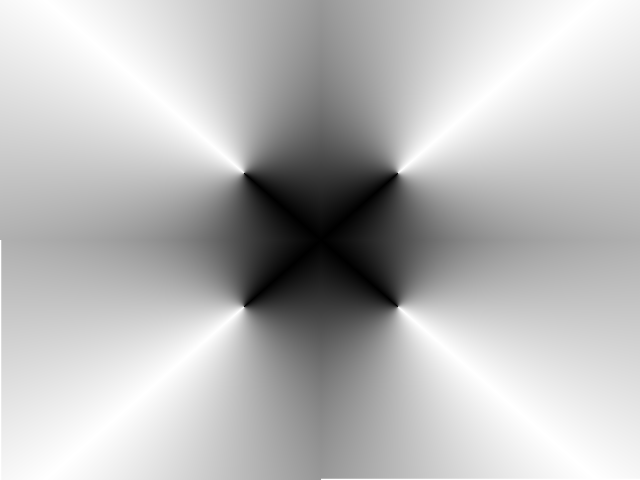
Give the GLSL for this background, as a WebGL 1 fragment shader.

```glsl
precision highp float;
// Four mirrored conic gradients: white rays outside, a black cross within.

uniform vec2 u_resolution;

// Antialiased coverage of the region where the signed distance is positive.
float coverage(float signedDistance) {
    return clamp(signedDistance * u_resolution.y + 0.5, 0.0, 1.0);
}

// Grey level falling linearly with the angle away from the axis direction.
float conicGradient(vec2 offset, vec2 axis) {
    float across = abs(axis.x * offset.y - axis.y * offset.x);
    float along = dot(axis, offset);
    return 1.0 - atan(across, along + 1e-7) / 3.14159265;
}

void main() {
    // Canvas heights, from the lower left and from the centre
    vec2 corner = gl_FragCoord.xy / u_resolution.y;
    vec2 centred = corner - 0.5 * u_resolution / u_resolution.y - vec2(0.0022, 0.0);

    // One cone apex per quadrant, its axis on the line through the centre
    vec2 apex = vec2(0.160, 0.139);
    float grey = conicGradient(abs(centred) - apex, normalize(apex));

    // Hairline white seams: lower left side and right half of the base
    float leftSeam = coverage(0.0026 - corner.x) * coverage(-centred.y);
    float baseSeam = coverage(0.0026 - corner.y) * coverage(centred.x);
    grey = mix(grey, 1.0, max(leftSeam, baseSeam));

    gl_FragColor = vec4(vec3(grey), 1.0);
}
```
